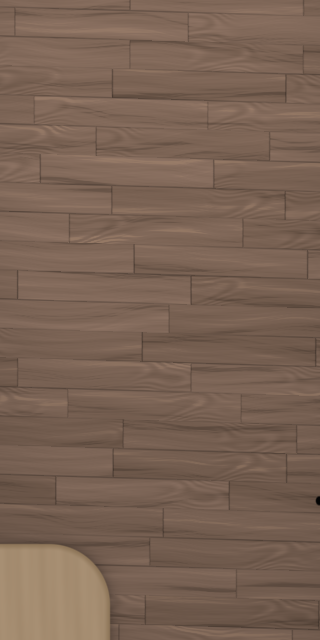
This texture is drawn by a Shadertoy shader. Its source:

```glsl
// Brown wooden floor of staggered planks, with a pale rounded seat corner at lower left.

float hash(vec2 cell) {
    return fract(sin(dot(cell, vec2(127.1, 311.7))) * 43758.5);
}

// Layered sines, each octave bending the next: long wavy wood fibres.
float fibres(vec2 q, float seed) {
    float sum = 0.0, amp = 0.5;
    for (int i = 0; i < 5; i++) {
        q.y += 0.9 * sin(q.x + seed) + 0.4 * sin(0.37 * q.x - 2.0 * seed);
        sum += amp * sin(q.y + 1.2 * sin(0.6 * q.x + 0.3 * q.y + seed));
        q = q * vec2(1.6, 1.9) + seed;
        amp *= 0.62;
    }
    return sum;
}

// Nested arches, fading in and out along the plank.
float arches(vec2 q, float seed) {
    float bend = q.y - 0.5 + 0.16 * sin(9.0 * q.x + seed);
    float level = 26.0 * bend * bend + 13.0 * q.x + 0.8 * sin(21.0 * q.x + 5.0 * q.y + seed);
    float patchMask = smoothstep(0.1, 0.9, sin(5.5 * q.x + 1.7 * seed));
    return patchMask * sin(2.0 * level + seed);
}

vec3 planks(vec2 p) {
    // 22 slightly tilted rows, counted from the top.
    float rowHeight = 0.0913, plankLength = 0.542;
    float y = (2.0 - p.y - 0.021 - 0.03 * p.x) / rowHeight;
    float row = floor(y);
    float x = p.x / plankLength - hash(vec2(row, 3.0));
    vec2 id = vec2(floor(x), row);
    vec2 local = vec2(fract(x), fract(y));
    float tone = hash(id + 7.0);
    float seed = 30.0 * hash(id + 19.0);

    // Broad fibres, fine streaks and arched figure.
    float broad = fibres(vec2(5.0 * p.x, 4.2 * local.y) + seed, seed);
    float fine = fibres(vec2(13.0 * p.x, 15.0 * local.y) - seed, seed + 2.0);
    float figure = arches(local, seed) * step(0.35, hash(id + 31.0));
    float shade = 0.5 + 0.17 * broad + 0.09 * fine + 0.13 * figure + 0.26 * (tone - 0.5);
    vec3 wood = mix(vec3(0.39, 0.31, 0.255), vec3(0.57, 0.465, 0.405), clamp(shade, 0.0, 1.0));

    // Occasional pale sapwood and dark heartwood streaks.
    float sap = smoothstep(0.6, 1.1, broad + 0.3 * fine + 0.35 * figure);
    wood = mix(wood, vec3(0.63, 0.51, 0.41), 0.42 * sap * hash(id + 43.0));
    wood *= 1.0 - 0.13 * smoothstep(0.5, 1.1, -broad - 0.3 * fine);

    // Soft dark seams; some are nearly closed.
    float blur = max(0.004, 1.5 / iResolution.x);
    float rowGap = min(local.y, 1.0 - local.y) * rowHeight;
    float endGap = min(local.x, 1.0 - local.x) * plankLength;
    float rowSeam = (1.0 - smoothstep(0.0, blur, rowGap)) * (0.13 + 0.09 * sin(4.0 * p.x + 2.0 * floor(y + 0.5)));
    float endSeam = (1.0 - smoothstep(0.0, blur, endGap)) * mix(0.12, 0.27, hash(vec2(row, 11.0)));
    return wood * (1.0 - max(rowSeam, endSeam));
}

// Signed distance to a seat filling the lower left corner.
float seatDistance(vec2 p) {
    float radius = 0.19;
    vec2 q = p - vec2(0.344, 0.3) + radius;
    return length(max(q, 0.0)) + min(max(q.x, q.y), 0.0) - radius;
}

void mainImage(out vec4 fragColor, in vec2 fragCoord) {
    vec2 p = fragCoord / iResolution.x;
    p.y *= 2.0 * iResolution.x / iResolution.y;
    float edge = max(0.003, 1.0 / iResolution.x);

    // Floor, lit a little more strongly toward the top.
    vec3 color = planks(p) * mix(0.93, 1.04, smoothstep(0.0, 1.7, p.y));
    color *= 1.0 - 0.07 * smoothstep(0.25, 0.75, abs(p.x - 0.5));

    // Small black foot at the right border.
    float foot = length((p - vec2(0.998, 0.435)) * vec2(1.0, 0.8)) - 0.011;
    color = mix(color, vec3(0.01), 1.0 - smoothstep(-edge, edge, foot));

    // Seat with a contact shadow, faint upright grain and a darker rim.
    float seat = seatDistance(p);
    color *= 1.0 - 0.22 * exp(-max(seat, 0.0) * 55.0);
    float streak = sin(70.0 * p.x + 2.0 * sin(5.0 * p.y)) + 0.6 * sin(173.0 * p.x + 3.0 * p.y);
    vec3 seatColor = vec3(0.645, 0.55, 0.44) + 0.008 * streak;
    seatColor = mix(seatColor, vec3(0.53, 0.435, 0.32), 0.75 * smoothstep(-0.022, 0.0, seat));
    color = mix(color, seatColor, 1.0 - smoothstep(-edge, edge, seat));

    fragColor = vec4(color, 1.0);
}
```
